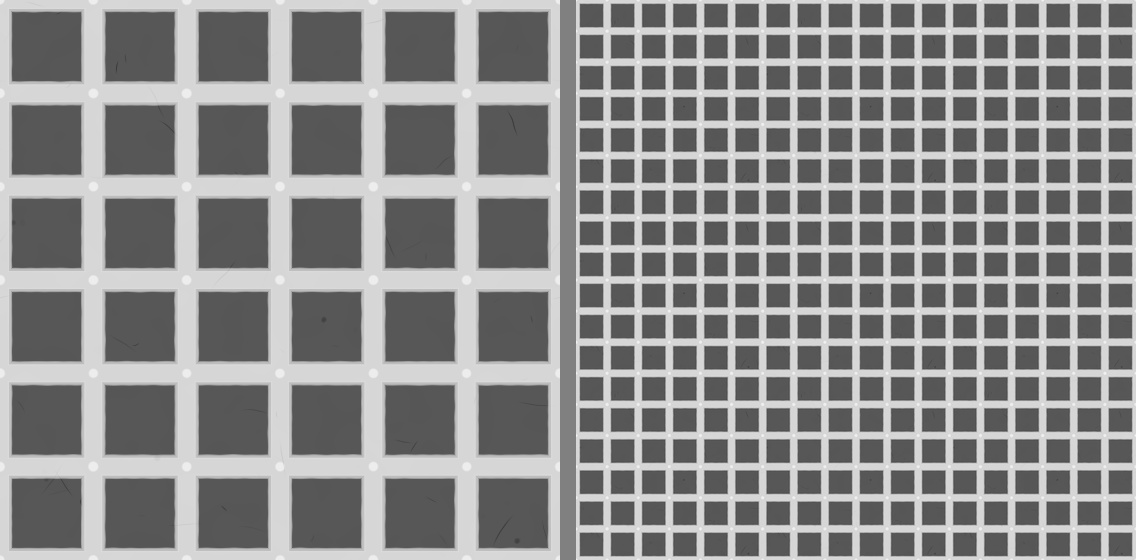
Left: one tile. Right: repeated 3 by 3.
This pattern is drawn by a WebGL 2 fragment shader. Its source:

```glsl
#version 300 es
precision highp float;
// Pale lattice with bevelled dark square panels, round studs at the crossings and light wear.

#define REPEATS 6.0
#define PANEL_HALF 0.369
#define BEVEL_HALF 0.403
#define STUD_RADIUS 0.050
#define EDGE_WOBBLE 0.007
#define SCRATCHES 64
#define SCRATCH_WIDTH 0.0007
#define SPOTS 14

uniform vec2 u_resolution;
out vec4 outColor;

const float PANEL = 0.34;
const float LATTICE = 0.84;
const float BEVEL_LIGHT = 0.755;
const float BEVEL_DARK = 0.60;
const float STUD = 0.93;

// Four pseudo-random values in 0..1 from a lattice point and a seed
vec4 hash4(vec2 cell, float seed) {
    uvec4 h = uvec4(uint(cell.x), uint(cell.y), uint(seed), 7u);
    h = h * 1664525u + 1013904223u;
    for (int i = 0; i < 2; i++) {
        h += h.yzwx * h.wxyz;
        h ^= h >> 16u;
    }
    return vec4(h & 65535u) / 65535.0;
}

// Gradient noise that wraps after a whole number of periods
float cornerSlope(vec2 corner, vec2 offset, float period, float seed) {
    float angle = 6.2832 * hash4(mod(corner, period), seed).x;
    return dot(vec2(cos(angle), sin(angle)), offset);
}

float gradientNoise(vec2 uv, float period, float seed) {
    vec2 p = uv * period;
    vec2 i = floor(p), f = fract(p);
    vec2 w = f * f * f * (f * (f * 6.0 - 15.0) + 10.0);
    vec2 e = vec2(0.0, 1.0);
    float low = mix(cornerSlope(i, f, period, seed),
                    cornerSlope(i + e.yx, f - e.yx, period, seed), w.x);
    float high = mix(cornerSlope(i + e, f - e, period, seed),
                     cornerSlope(i + 1.0, f - 1.0, period, seed), w.x);
    return mix(low, high, w.y);
}

// Shortest offset between two points on the wrapped canvas
vec2 wrapOffset(vec2 d) {
    return d - floor(d + 0.5);
}

// Fine, bent, tapering scratches
float scratchMask(vec2 uv, float pixel) {
    float mask = 0.0;
    float kink = 0.004 * gradientNoise(uv, 30.0, 5.0);
    for (int i = 0; i < SCRATCHES; i++) {
        vec4 place = hash4(vec2(float(i), 3.0), 11.0);
        vec4 form = hash4(vec2(float(i), 8.0), 23.0);
        float angle = 6.2832 * place.z;
        vec2 axis = vec2(cos(angle), sin(angle));
        vec2 d = wrapOffset(uv - place.xy);
        float along = dot(d, axis) / mix(0.008, 0.045, form.x * form.x);
        float across = dot(d, vec2(-axis.y, axis.x));
        across += kink + 0.006 * (form.y - 0.5) * along * along;
        float taper = 1.0 - smoothstep(0.2, 1.0, abs(along));
        float line = 1.0 - smoothstep(0.0, SCRATCH_WIDTH + 0.7 * pixel, abs(across));
        mask = max(mask, line * taper * mix(0.12, 0.85, form.z * form.z));
    }
    return mask;
}

// Soft, faint stains
float spotMask(vec2 uv) {
    float mask = 0.0;
    float ragged = 0.003 * gradientNoise(uv, 90.0, 6.0);
    for (int i = 0; i < SPOTS; i++) {
        vec4 s = hash4(vec2(float(i), 5.0), 41.0);
        float radius = mix(0.003, 0.007, s.z);
        float d = length(wrapOffset(uv - s.xy)) + ragged;
        mask = max(mask, (1.0 - smoothstep(0.5 * radius, radius + 0.001, d)) * s.w * s.w);
    }
    return mask;
}

void main() {
    vec2 uv = gl_FragCoord.xy / u_resolution;
    float pixel = 1.0 / min(u_resolution.x, u_resolution.y);
    float soft = 0.6 * REPEATS * pixel;
    vec2 grid = uv * REPEATS;
    vec2 local = abs(fract(grid) - 0.5);
    float box = max(local.x, local.y);

    // Lattice with a faint outer lip, then the bevel darkening inward
    float wobble = EDGE_WOBBLE * gradientNoise(uv, 42.0, 1.0);
    float shade = LATTICE + 0.006 * gradientNoise(uv, 12.0, 2.0);
    shade += 0.015 * (1.0 - smoothstep(0.0, 0.012, abs(box - BEVEL_HALF - 0.008)));
    float rise = smoothstep(0.0, 0.55, (box + wobble - PANEL_HALF) / (BEVEL_HALF - PANEL_HALF));
    float bevel = mix(BEVEL_DARK, BEVEL_LIGHT, rise) - 0.012 * step(local.x, local.y);
    shade = mix(bevel, shade, smoothstep(-soft, soft, box - BEVEL_HALF));

    // Panel with a slightly uneven edge
    float inPanel = 1.0 - smoothstep(-soft, soft, box + wobble - PANEL_HALF);
    shade = mix(shade, PANEL + 0.004 * gradientNoise(uv, 18.0, 3.0), inPanel);

    // Studs, each a little different in size
    vec2 crossing = floor(grid + 0.5);
    float radius = STUD_RADIUS + 0.005 * (hash4(mod(crossing, REPEATS), 31.0).x - 0.5);
    float studDist = length(grid - crossing) - radius + 0.6 * wobble;
    shade = mix(shade, STUD, 1.0 - smoothstep(-soft - 0.005, soft + 0.005, studDist));

    // Wear shows more on the panels than on the lattice
    float wear = max(scratchMask(uv, pixel), 0.6 * spotMask(uv));
    shade *= 1.0 - wear * mix(0.07, 0.38, inPanel);
    outColor = vec4(vec3(shade), 1.0);
}
```
